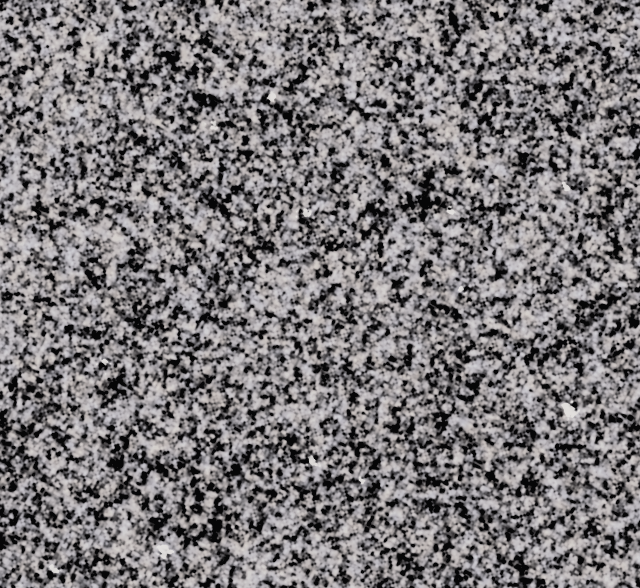
Reproduce this texture procedurally as a Shadertoy shader.

```glsl
// Speckled granite: black mica grains clumped in lilac-grey feldspar.
// Octaves of rotated value noise sum to a field of unit deviation, which a
// colour ramp turns into mineral tones; a few pale crystals lie on top.

// Noise octaves: cells per canvas height, and share of the field
// (the squares of the weights add up to one).
const int OCTAVES = 4;
const float FREQUENCY[OCTAVES] = float[](235.0, 130.0, 60.0, 16.0);
const float WEIGHT[OCTAVES] = float[](0.52, 0.74, 0.40, 0.14);
const float NOISE_DEVIATION = 0.2145;

// Mineral tones, and the field level at which each one is reached.
const int TONES = 7;
const vec3 TONE[TONES] = vec3[](
    vec3(0.025, 0.025, 0.027),
    vec3(0.22, 0.21, 0.22),
    vec3(0.36, 0.35, 0.36),
    vec3(0.50, 0.49, 0.50),
    vec3(0.63, 0.61, 0.62),
    vec3(0.74, 0.72, 0.73),
    vec3(0.82, 0.81, 0.81));
const float LEVEL[TONES] = float[](-1.36, -0.89, -0.49, -0.09, 0.40, 1.12, 2.6);

// Warm and cool drift of the pale minerals.
const vec3 WARM_TINT = vec3(0.008, 0.002, -0.010);
const float TINT_FREQUENCY = 55.0;

// Rare pale crystals.
const vec3 CRYSTAL_COLOR = vec3(0.90, 0.89, 0.88);
const float CRYSTAL_CELLS = 5.0;
const float CRYSTAL_CHANCE = 0.35;
const float CRYSTAL_RADIUS = 0.010;
const float CRYSTAL_RAGGEDNESS = 0.004;

// Integer hash of a lattice point, from 0 to 1.
float hash(vec2 cell, uint seed) {
    uvec2 q = uvec2(ivec2(cell)) * uvec2(159739u, 791927u);
    uint h = (q.x ^ (q.y + seed * 615149u)) * 747797u + 28913u;
    h = (h ^ (h >> 15)) * 739397u;
    h = (h ^ (h >> 13)) * 951275u;
    h ^= h >> 16;
    return float(h & 65535u) / 65535.0;
}

// Value noise with zero mean and unit deviation.
float valueNoise(vec2 p, uint seed) {
    vec2 cell = floor(p);
    vec2 f = p - cell;
    f = f * f * (3.0 - 2.0 * f);
    float bottom = mix(hash(cell, seed), hash(cell + vec2(1, 0), seed), f.x);
    float top = mix(hash(cell + vec2(0, 1), seed), hash(cell + vec2(1, 1), seed), f.x);
    return (mix(bottom, top, f.y) - 0.5) / NOISE_DEVIATION;
}

vec2 rotate(vec2 p, float angle) {
    float c = cos(angle), s = sin(angle);
    return vec2(c * p.x - s * p.y, s * p.x + c * p.y);
}

// Grain field: each octave is turned to hide the lattice.
float grainField(vec2 p) {
    float field = 0.0;
    for (int i = 0; i < OCTAVES; i++) {
        vec2 q = rotate(p, 0.5 + 1.1 * float(i)) * FREQUENCY[i];
        field += WEIGHT[i] * valueNoise(q, uint(i + 1));
    }
    return field;
}

// Piecewise linear ramp through the mineral tones.
vec3 mineralColor(float field) {
    vec3 color = TONE[0];
    for (int i = 1; i < TONES; i++) {
        float t = clamp((field - LEVEL[i - 1]) / (LEVEL[i] - LEVEL[i - 1]), 0.0, 1.0);
        color = mix(color, TONE[i], t);
    }
    return color;
}

// Coverage of the scattered crystals, with edges frayed by the grain field.
float crystalMask(vec2 p, float field) {
    vec2 home = floor(p * CRYSTAL_CELLS);
    float mask = 0.0;
    for (int y = -1; y <= 1; y++) {
        for (int x = -1; x <= 1; x++) {
            vec2 cell = home + vec2(x, y);
            vec2 center = (cell + vec2(hash(cell, 21u), hash(cell, 22u))) / CRYSTAL_CELLS;
            float radius = CRYSTAL_RADIUS * mix(0.4, 1.0, hash(cell, 23u));
            float edge = length(p - center) - radius - CRYSTAL_RAGGEDNESS * field;
            float present = step(hash(cell, 24u), CRYSTAL_CHANCE);
            mask = max(mask, present * (1.0 - smoothstep(-0.003, 0.001, edge)));
        }
    }
    return mask;
}

void mainImage(out vec4 fragColor, in vec2 fragCoord) {
    vec2 p = fragCoord / iResolution.y;
    float field = grainField(p);

    // Minerals, tinted in proportion to their brightness.
    vec3 color = mineralColor(field);
    color += WARM_TINT * valueNoise(rotate(p, 0.8) * TINT_FREQUENCY, 11u) * color.g;

    // Pale crystals.
    color = mix(color, CRYSTAL_COLOR, 0.85 * crystalMask(p, field));
    fragColor = vec4(color, 1.0);
}
```
